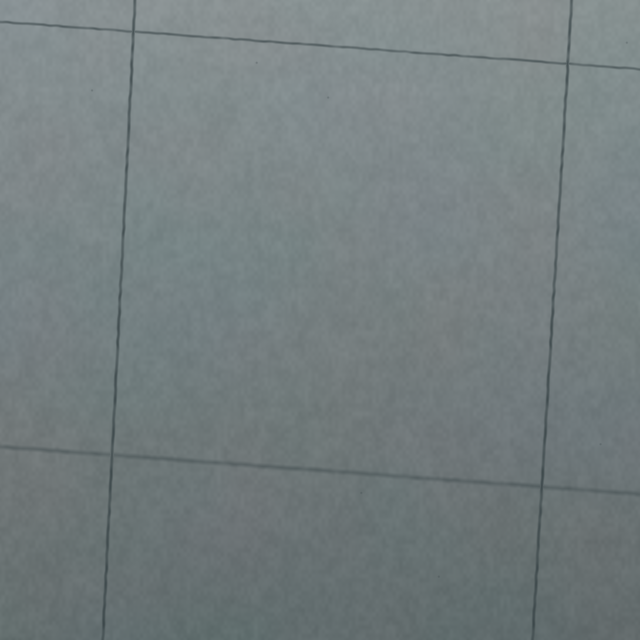
A WebGL 2 fragment shader for this pattern:

```glsl
#version 300 es
precision highp float;
// Grey-green paper ruled with a wide, slightly tilted grid of thin pencil lines.
// A skewed coordinate frame places the rules; value noise adds grain, stains and
// uneven pencil pressure over a top-to-bottom fall of light.

uniform vec2 u_resolution;
out vec4 fragColor;

float hash(vec2 p) {
    vec3 q = fract(vec3(p.xyx) * 0.1031);
    q += dot(q, q.yzx + 33.33);
    return fract((q.x + q.y) * q.z);
}

float noise(vec2 p) {
    vec2 cell = floor(p), f = fract(p);
    f = f * f * (3.0 - 2.0 * f);
    float low = mix(hash(cell), hash(cell + vec2(1, 0)), f.x);
    float high = mix(hash(cell + vec2(0, 1)), hash(cell + vec2(1, 1)), f.x);
    return mix(low, high, f.y);
}

// Noise centred on zero, from -0.5 to 0.5.
float grain(vec2 p) { return noise(p + 200.0) - 0.5; }

// Integer values of each component lie on a rule; columns widen towards the top.
vec2 gridCoords(vec2 uv) {
    return vec2((uv.x - 0.1605 - 0.0507 * uv.y) / (0.6715 + 0.0108 * uv.y),
                (uv.y - 0.302 + 0.074 * uv.x) / 0.664);
}

float stroke(float dist, float halfWidth, float soft) {
    return 1.0 - smoothstep(halfWidth - soft, halfWidth + soft, dist);
}

vec3 paper(vec2 uv) {
    // Light falls off downwards, a little more to the right.
    float light = 0.39 + 0.142 * uv.y - 0.012 * uv.x * (1.0 - uv.y);
    vec3 colour = light + vec3(0.0, 0.04, 0.046);

    // Broad warm and cool stains.
    float stain = grain(uv * 5.0) + 0.6 * grain(uv * 13.0 + 31.0);
    colour += stain * vec3(0.018, -0.003, 0.0);
    colour.b += 0.014 * grain(uv * 6.0 + 57.0);

    // Fibres, from cloudy to fine.
    float fibres = 0.012 * grain(uv * 28.0)
                 + 0.024 * grain(uv * vec2(85.0, 65.0))
                 + 0.024 * grain(uv * vec2(190.0, 150.0));
    return colour + fibres;
}

// Rare tiny dark flecks, one candidate per cell.
float flecks(vec2 uv) {
    vec2 cell = floor(uv * 24.0);
    vec2 centre = 0.25 + 0.5 * vec2(hash(cell + 7.0), hash(cell + 19.0));
    float dist = length(fract(uv * 24.0) - centre) / 24.0;
    return step(0.985, hash(cell + 43.0)) * stroke(dist, 0.0015, 0.0015);
}

void main() {
    vec2 uv = gl_FragCoord.xy / u_resolution;
    float pixel = 0.7 / min(u_resolution.x, u_resolution.y);

    // Distance to the nearest rule on each axis, with a slight wobble.
    vec2 grid = gridCoords(uv);
    vec2 offset = (fract(grid + 0.5) - 0.5) * vec2(0.677, 0.664);
    offset += 0.0012 * vec2(grain(vec2(uv.y * 90.0, 3.0)), grain(vec2(uv.x * 90.0, 8.0)));
    vec2 dist = abs(offset);

    // Upright rules are crisp; level rules blur and fade towards the bottom.
    float focus = clamp(grid.y, 0.0, 1.0);
    float upright = stroke(dist.x, 0.0021, pixel + 0.0009);
    float level = stroke(dist.y, mix(0.0029, 0.0018, focus), pixel + mix(0.0026, 0.0009, focus));

    // Pencil pressure varies along each stroke.
    vec2 pressure = 1.0 + 0.5 * vec2(grain(vec2(uv.y * 80.0, 11.0)), grain(vec2(uv.x * 80.0, 17.0)));
    upright *= 0.8 * pressure.x;
    level *= mix(0.42, 0.68, focus) * pressure.y;

    vec3 pencil = vec3(0.23, 0.275, 0.285) + 0.05 * uv.y;
    float mark = max(max(upright, level), 0.35 * flecks(uv));
    fragColor = vec4(mix(paper(uv), pencil, clamp(mark, 0.0, 1.0)), 1.0);
}
```
